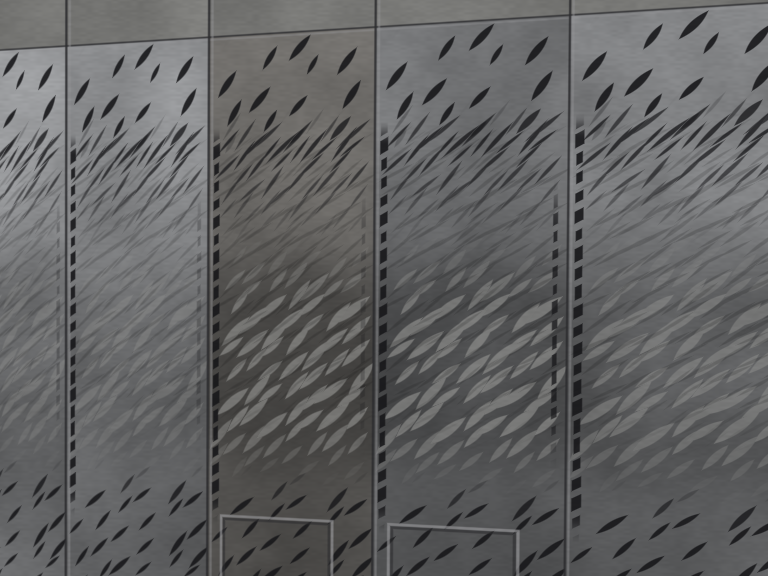
Reproduce this texture procedurally as a Shadertoy shader.

```glsl
// Slanted metal wall of repeating panels with slots, feathered petals and worn grey tones.

const float GROWTH = 1.167;       // width ratio of neighbouring panels
const float FIRST_SEAM = 0.086;
const float FIRST_WIDTH = 0.185;
const float PANEL_ASPECT = 2.9;   // panel height over width
const vec3 SLOT_COLOR = vec3(0.09, 0.09, 0.10);
const vec3 SEAM_COLOR = vec3(0.17, 0.17, 0.18);
const vec3 PETAL_COLOR = vec3(0.58, 0.58, 0.57);
const vec3 EDGE_LIGHT = vec3(0.57, 0.57, 0.58);

vec2 hash22(vec2 p) {
    vec3 a = fract(p.xyx * vec3(0.1031, 0.1030, 0.0973));
    a += dot(a, a.yzx + 33.33);
    return fract((a.xx + a.yz) * a.zy);
}

float valueNoise(vec2 p) {
    vec2 i = floor(p), f = fract(p);
    f = f * f * (3.0 - 2.0 * f);
    float low = mix(hash22(i).x, hash22(i + vec2(1, 0)).x, f.x);
    float high = mix(hash22(i + vec2(0, 1)).x, hash22(i + vec2(1, 1)).x, f.x);
    return mix(low, high, f.y);
}

float fbm(vec2 p) {
    float sum = 0.0, gain = 0.5;
    for (int i = 0; i < 4; i++) {
        sum += gain * valueNoise(p);
        p = p * 2.1 + 7.3;
        gain *= 0.5;
    }
    return sum;
}

// Rises over band.xy, falls over band.zw
float window(float t, vec4 band) {
    return smoothstep(band.x, band.y, t) * (1.0 - smoothstep(band.z, band.w, t));
}

float lineMask(float d, float halfWidth, float px) {
    return 1.0 - smoothstep(halfWidth - px, halfWidth + px, abs(d));
}

// Jittered lens-shaped strokes; each one scales with the band at its centre
float strokes(vec2 q, vec2 cell, float angle, vec2 halfSize, vec4 band, float seed, float aa) {
    float cover = 0.0;
    vec2 home = floor(q / cell);
    for (int j = -1; j <= 1; j++)
    for (int i = -1; i <= 1; i++) {
        vec2 id = home + vec2(i, j);
        vec2 rnd = hash22(id + seed);
        float stagger = 0.5 * mod(id.x, 2.0) - 0.25;
        vec2 centre = (id + 0.5 + 0.5 * (rnd - 0.5) + vec2(0.0, stagger)) * cell;
        float inside = step(0.07, centre.x) * step(centre.x, 0.95);
        float strength = window(centre.y, band) * inside;
        float tilt = angle + 0.3 * (rnd.x - 0.5);
        vec2 along = vec2(cos(tilt), -sin(tilt));
        vec2 size = halfSize * mix(0.6, 1.0, strength) * mix(0.75, 1.15, rnd.y);
        vec2 d = q - centre;
        float a = dot(d, along) / size.x;
        float b = dot(d, vec2(-along.y, along.x));
        float lens = abs(b) - size.y * (1.0 - a * a);
        cover = max(cover, strength * (1.0 - smoothstep(-aa, aa, lens)));
    }
    return cover;
}

// Vertical column of small sheared rectangular slots
float slotColumn(vec2 q, float x, float pitch, vec2 halfSize, vec4 band, float aa) {
    float row = floor(q.y / pitch);
    vec2 rnd = hash22(vec2(row, x * 50.0));
    vec2 d = vec2(q.x - x, q.y - (row + 0.5) * pitch);
    d.y += 0.6 * d.x;
    vec2 e = abs(d) - halfSize * mix(vec2(0.65), vec2(1.1), rnd);
    return window(q.y, band) * (1.0 - smoothstep(-aa, aa, max(e.x, e.y)));
}

vec3 panelColor(vec2 q, float panel, vec2 p, float aa) {
    // Base tone, darker towards the foot
    float tones[5] = float[5](0.51, 0.485, 0.385, 0.415, 0.465);
    float tone = tones[int(clamp(panel + 1.0, 0.0, 4.0))];
    tone *= mix(1.12, 0.80, smoothstep(0.2, 3.0, q.y));
    vec3 tint = panel == 1.0 ? vec3(1.02, 1.0, 0.97) : vec3(0.99, 1.0, 1.015);
    vec3 color = tone * tint * (0.80 + 0.42 * fbm(p * 6.0 + panel));

    // Light petals over a darker ground
    float relief = panel < 1.0 ? 0.55 : (panel > 2.0 ? 0.75 : 1.0);
    float ground = window(q.y, vec4(1.2, 1.7, 2.3, 2.8));
    float petals = strokes(q, vec2(0.12, 0.14), 0.80, vec2(0.12, 0.025), vec4(1.15, 1.75, 2.3, 2.75), 11.0, aa);
    color *= 1.0 - 0.20 * ground * relief;
    color = mix(color, PETAL_COLOR, 0.62 * petals * relief);

    // Fine brushed strokes, then the thinning cuts
    float brushed = strokes(q, vec2(0.09, 0.11), 0.65, vec2(0.10, 0.009), vec4(0.5, 0.8, 2.0, 2.6), 37.0, aa);
    color *= 1.0 - 0.15 * brushed;
    float cuts = strokes(q, vec2(0.085, 0.14), 0.82, vec2(0.11, 0.011), vec4(0.48, 0.66, 0.7, 1.35), 53.0, aa);
    color = mix(color, SLOT_COLOR, 0.78 * cuts);

    // Open slots at the head, foot and sides
    float head = strokes(q, vec2(0.24, 0.20), 0.95, vec2(0.085, 0.018), vec4(0.03, 0.07, 0.55, 0.72), 71.0, aa);
    float foot = strokes(q, vec2(0.17, 0.16), 0.78, vec2(0.085, 0.015), vec4(2.6, 2.85, 9.0, 9.5), 89.0, aa);
    float left = slotColumn(q, 0.052, 0.108, vec2(0.022, 0.038), vec4(0.55, 0.7, 2.8, 3.0), aa);
    float right = slotColumn(q, 0.94, 0.10, vec2(0.013, 0.034), vec4(0.9, 1.2, 2.2, 2.6), aa);
    right *= mix(0.3, 0.85, step(2.0, panel));
    color = mix(color, SLOT_COLOR, 0.9 * max(max(head, foot), max(left, right)));

    // Access doors in two panels
    if (panel == 1.0 || panel == 2.0) {
        vec2 e = abs(q - vec2(0.43, 3.45)) - vec2(0.34, 0.52);
        float door = max(e.x, e.y);
        color = mix(color, SEAM_COLOR, 0.6 * lineMask(door + 0.018, 0.008, aa));
        color = mix(color, EDGE_LIGHT, 0.7 * lineMask(door, 0.008, aa));
    }
    return color;
}

void mainImage(out vec4 fragColor, in vec2 fragCoord) {
    vec2 uv = fragCoord / iResolution.xy;
    vec2 p = vec2(uv.x * iResolution.x / iResolution.y, uv.y);
    float px = 1.0 / iResolution.y;

    // Panel coordinates: widths grow to the right, depth runs down from the rail
    float x = uv.x * (1.0 - 0.01 * (uv.y - 0.5));
    float u = log(1.0 + (x - FIRST_SEAM) * (GROWTH - 1.0) / FIRST_WIDTH) / log(GROWTH);
    float width = FIRST_WIDTH * pow(GROWTH, u) * log(GROWTH) / (GROWTH - 1.0);
    float panel = floor(u), local = fract(u);
    float rail = 0.913 + 0.082 * uv.x - uv.y;
    vec2 q = vec2(local, PANEL_ASPECT * rail / (0.78 + 0.15 * uv.x));
    float aa = 1.0 / (width * iResolution.x);

    // Plain strip above the rail
    vec3 strip = vec3(0.48, 0.48, 0.47) * (0.75 + 0.42 * fbm(p * 5.0 + panel * 3.0));
    vec3 color = mix(strip, panelColor(q, panel, p, aa), smoothstep(-px, px, rail));
    color = mix(color, EDGE_LIGHT, 0.4 * lineMask(rail - 0.005, 0.0015, px));
    color = mix(color, SEAM_COLOR, 0.8 * lineMask(rail, 0.0015, px));

    // Seams with a lit edge
    float seam = (local - step(0.5, local)) * width * iResolution.x * px;
    color = mix(color, EDGE_LIGHT, 0.45 * lineMask(seam - 0.006, 0.002, px));
    color = mix(color, SEAM_COLOR, 0.85 * lineMask(seam, 0.002, px));

    // Fine metal grain
    color *= 0.97 + 0.06 * valueNoise(p * vec2(90.0, 260.0));
    fragColor = vec4(color, 1.0);
}
```
